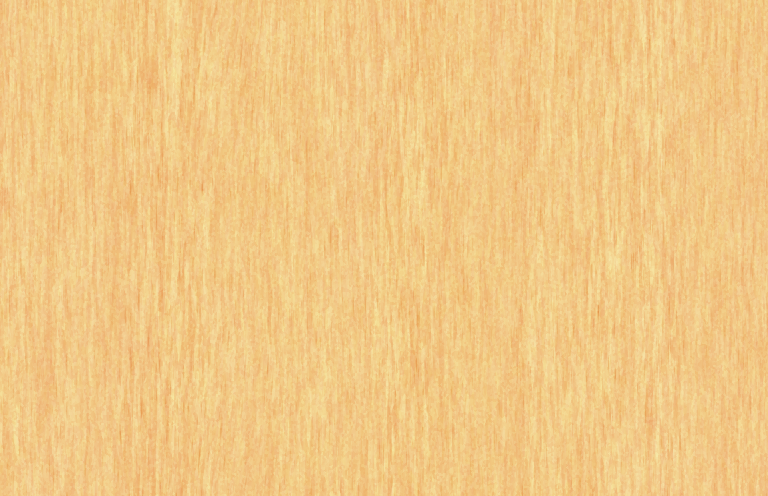
Give the GLSL for this texture, as a Shadertoy shader.

```glsl
// Pale honey-coloured wood veneer with crisp upright grain.
// Stretched cellular noise gives the streaks, layered sines bend and band them,
// and thin scattered dashes form the pores.

const vec3 HONEY      = vec3(0.947, 0.785, 0.523);
const vec3 TONE_SLOPE = vec3(0.005, 0.031, 0.033);  // dark amber to pale cream
const vec3 PINK_SHIFT = vec3(0.000, -0.008, 0.014); // yellowish to rosy fibres
const vec3 PORE_TINT  = vec3(0.018, 0.062, 0.075);

vec3 hash3(vec2 cell, float seed) {
    vec3 h = fract(vec3(cell.xyx + seed * 17.3) * vec3(0.1031, 0.1030, 0.0973));
    h += dot(h, h.yxz + 33.33);
    return fract((h.xxy + h.yzz) * h.zyx);
}

// Cellular noise: every cell has its own tone, -1 to 1; crispness sets its edge.
float cellTone(vec2 p, float crispness, float seed) {
    vec2 base = floor(p);
    float total = 0.0, weights = 0.0;
    for (int j = -1; j <= 1; j++) {
        for (int i = -1; i <= 1; i++) {
            vec2 cell = base + vec2(i, j);
            vec3 h = hash3(cell, seed);
            vec2 d = cell + h.xy - p;
            float w = exp(-crispness * dot(d, d));
            total += w * h.z;
            weights += w;
        }
    }
    return 2.0 * total / max(weights, 1e-9) - 1.0;
}

// Sum of sines with rising frequency; roughly -1 to 1.
float sineLayers(float x, float seed) {
    float sum = 0.0, amp = 0.5;
    for (int i = 0; i < 4; i++) {
        sum += amp * sin(x + seed);
        x *= 1.83;
        seed += 2.4;
        amp *= 0.65;
    }
    return sum;
}

float bump(float x, float centre, float width) {
    float d = (x - centre) / width;
    return exp(-d * d);
}

// Bends the grain gently and leans it inside one figured strip.
vec2 bendGrain(vec2 p) {
    float figure = bump(p.x, 0.47, 0.10);
    float sway = 0.002 * sineLayers(p.y * 5.0 + p.x * 4.0, 1.0);
    float ripple = 0.0010 * sin(p.y * 48.0 + p.x * 30.0);
    float lean = 0.045 * (p.y - 0.4) + 0.010 * sin(p.y * 7.0);
    return vec2(p.x + sway + figure * (ripple - lean), p.y);
}

// Slim dashes, one candidate in each grid cell; columns are staggered.
float pores(vec2 p, vec2 scale, float density, float seed) {
    vec2 q = p * scale;
    q.y += hash3(vec2(floor(q.x), 0.0), seed).x;
    vec3 h = hash3(floor(q), seed);
    vec2 local = fract(q) - 0.5 - (h.xy - 0.5) * vec2(0.5, 0.1);
    vec2 size = vec2(0.22, mix(0.2, 0.44, h.x));
    float dash = 1.0 - smoothstep(0.2, 1.0, length(local / size));
    return dash * step(h.z, density);
}

// Wide plank bands, with pale lines along the joints.
float plankTone(float x) {
    float bands = 0.15 * sineLayers(x * 11.0, 0.6);
    float joints = 0.7 * bump(x, 0.355, 0.005) + 0.6 * bump(x, 1.33, 0.009);
    float paleStrips = 0.20 * bump(x, 0.42, 0.06) + 0.25 * bump(x, 0.66, 0.05);
    float darkStrips = 0.20 * bump(x, 0.29, 0.06) + 0.20 * bump(x, 0.84, 0.08);
    return bands + joints + paleStrips - darkStrips;
}

// Four streak sizes, from broad figure to fine fibres.
float grainTone(vec2 p, float strength) {
    float broad  = cellTone(p * vec2(24.0, 0.9), 8.0, 1.0);
    float medium = cellTone(p * vec2(75.0, 2.5), 8.0, 2.0);
    float fine   = cellTone(p * vec2(145.0, 9.0), 12.0, 3.0);
    float fibre  = cellTone(p * vec2(190.0, 26.0), 16.0, 4.0);
    return 0.12 * broad + strength * (0.45 * medium + 1.05 * fine + 1.15 * fibre);
}

void mainImage(out vec4 fragColor, in vec2 fragCoord) {
    vec2 p = fragCoord / iResolution.y;
    vec2 grain = bendGrain(p);

    float strength = 1.0 + 0.3 * sineLayers(p.x * 14.0, 3.0);
    float speckle = cellTone(p * vec2(250.0, 190.0), 16.0, 5.0);
    float tone = plankTone(p.x) + grainTone(grain, strength) + 1.1 * speckle;

    // Rosiness varies independently of lightness, in wide bands and in fibres.
    float rosy = 0.4 * cellTone(grain * vec2(7.0, 1.2), 8.0, 6.0)
               + 0.9 * cellTone(grain * vec2(150.0, 50.0), 14.0, 9.0)
               - 0.3 * bump(p.x, 0.5, 0.2);

    float pore = pores(grain, vec2(85.0, 11.0), 0.28, 7.0)
               + 0.8 * pores(grain + 0.37, vec2(110.0, 18.0), 0.25, 8.0);

    vec3 color = HONEY + TONE_SLOPE * tone + PINK_SHIFT * rosy
               - PORE_TINT * pore * strength;
    fragColor = vec4(clamp(color, 0.0, 1.0), 1.0);
}
```
